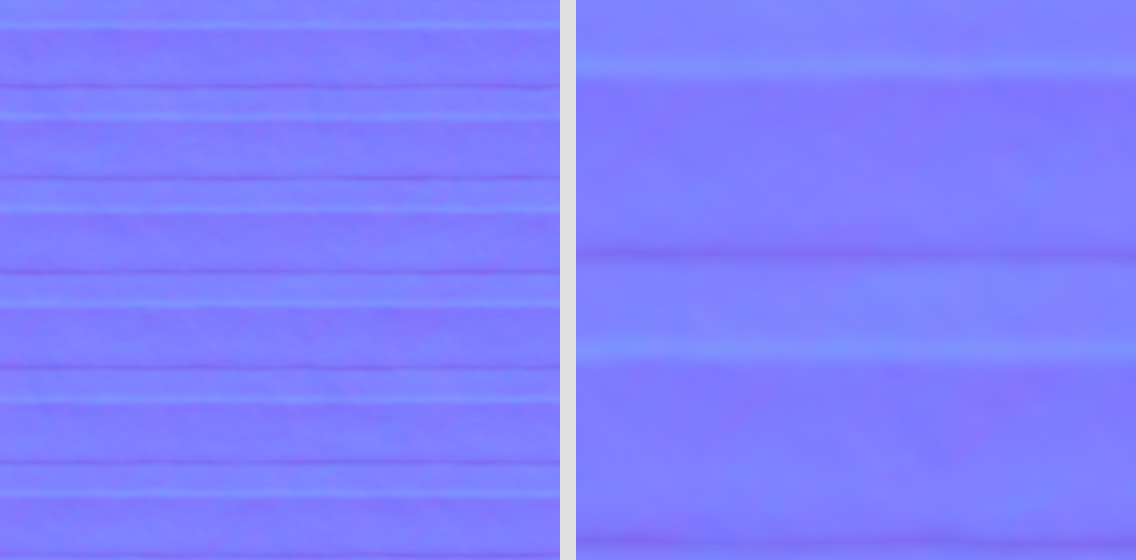
Left: the whole. Right: its middle third, enlarged.
Reproduce this texture map procedurally as a WebGL 1 fragment shader.

```glsl
precision highp float;

uniform vec2 u_resolution;

float hash(vec2 p) {
  p = fract(p * vec2(0.1031, 0.1197));
  p += dot(p, p.yx + 33.33);
  return fract((p.x + p.y) * p.x * 7.13);
}

// Value noise that wraps after the given number of cells
float tiledNoise(vec2 p, vec2 period) {
  vec2 cell = floor(p);
  vec2 f = p - cell;
  f = f * f * f * (f * (f * 6.0 - 15.0) + 10.0);
  vec2 a = mod(cell, period);
  vec2 b = mod(cell + 1.0, period);
  return mix(mix(hash(a), hash(vec2(b.x, a.y)), f.x),
             mix(hash(vec2(a.x, b.y)), hash(b), f.x), f.y);
}

// Blotchy surface, only slightly longer along the diagonal
float grainHeight(vec2 uv) {
  vec2 turned = vec2(uv.x - uv.y, uv.x + uv.y);
  float height = 0.0;
  float amplitude = 1.8;
  vec2 cells = vec2(8.0, 6.0);
  for (int i = 0; i < 4; i++) {
    height += amplitude * tiledNoise(turned * cells + 5.0, cells);
    amplitude *= 0.5;
    cells *= 2.0;
  }
  return height;
}

float ridge(float offset, float width) {
  return exp(-offset * offset / (width * width));
}

void main() {
  vec2 uv = gl_FragCoord.xy / u_resolution;

  // Six boards, slightly uneven in spacing and edge
  float drift = 0.063 + 0.025 * cos(6.28318 * (uv.y - 0.63));
  float waver = 0.016 * (tiledNoise(uv * vec2(22.0, 12.0), vec2(22.0, 12.0)) - 0.5);
  float board = uv.y * 6.0 - drift + waver;
  float below = 1.0 - fract(board);
  float toSeam = min(below, 1.0 - below);

  // Vertical slope: raised lip, bright bevel, then a face that flattens out
  float lip = 0.514 - 0.006 * smoothstep(0.08, 0.25, below);
  float face = mix(0.467, 0.505, smoothstep(0.36, 0.84, below));
  float slope = mix(lip, face, smoothstep(0.32, 0.41, below));
  slope = mix(slope, 0.505, smoothstep(0.975, 1.0, below));
  slope += 0.054 * ridge(below - 0.325, 0.05);

  // Seam shadow, worn unevenly along its length
  float wear = tiledNoise(vec2(uv.x * 14.0, floor(board + 0.5)), vec2(14.0, 6.0));
  float seam = ridge(toSeam, 0.034) * mix(0.65, 1.1, wear);
  slope -= 0.07 * seam + 0.022 * ridge(below - 0.95, 0.06);

  // Grain tilts the surface in both directions
  float e = 0.002;
  vec2 tilt = vec2(grainHeight(uv + vec2(e, 0.0)) - grainHeight(uv - vec2(e, 0.0)),
                   grainHeight(uv + vec2(0.0, e)) - grainHeight(uv - vec2(0.0, e))) / (2.0 * e);
  vec2 normal = vec2(0.5 - 0.012 * seam, slope) - 0.00055 * tilt;

  // Blue follows from unit length, dulled inside the seam
  vec2 n = normal * 2.0 - 1.0;
  float blue = 0.5 + 0.5 * sqrt(max(1.0 - dot(n, n), 0.0));
  blue -= 0.035 * seam + 0.2 * max(0.49 - normal.y, 0.0);
  gl_FragColor = vec4(normal, blue, 1.0);
}
```
